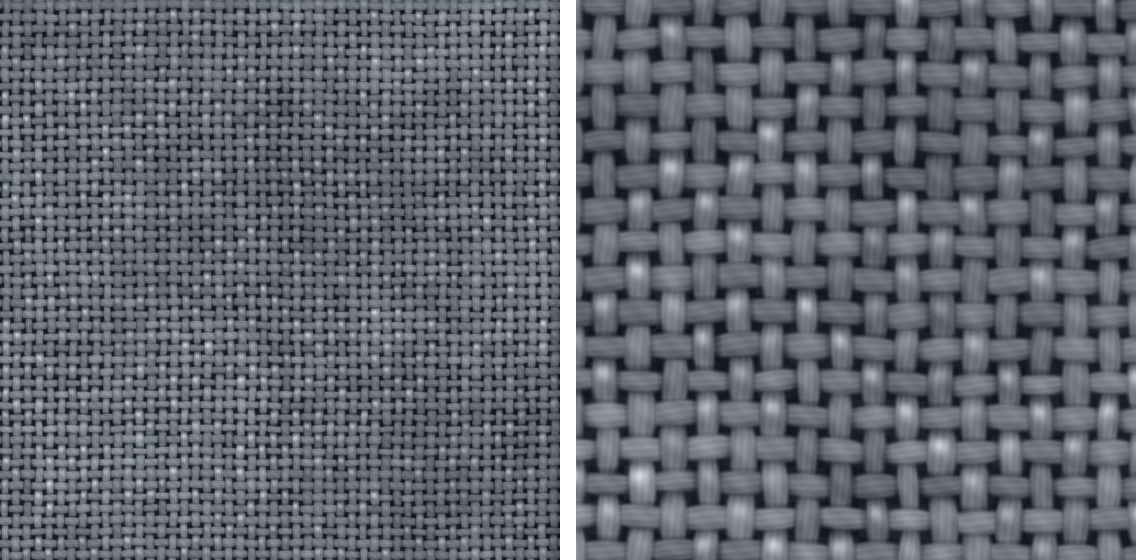
Left, the full canvas; right, a detail of the centre.
This texture is drawn by a WebGL 1 fragment shader. Its source:

```glsl
precision highp float;
// Plain weave of slate-grey yarn, 50 threads across and 49 down, with slubs, uneven tone and glints.
uniform vec2 u_resolution;

const float PI = 3.14159;
const vec2 THREADS = vec2(50.0, 49.0);

float hash(vec2 p) {
  return fract(sin(dot(p, vec2(127.1, 311.7))) * 43758.5);
}

// Layered sines: slow change along one thread, different for each id
float drift(float along, float id) {
  float phase = 2.0 * PI * hash(vec2(id, 3.0));
  return 0.6 * sin(along * 0.8 + phase) + 0.4 * sin(along * 2.1 + phase * 2.7);
}

// Returns coverage, and signed position across the yarn (-1 to 1 at its edges)
vec2 yarn(float across, float along, float id, float halfWidth, float lift, float soft) {
  float shift = 0.07 * drift(along, id) + 0.04 * (hash(vec2(id, 5.0)) - 0.5);
  float slub = 0.04 * drift(along * 0.7, id + 70.0);
  float w = halfWidth + 0.08 * (hash(vec2(id, 9.0)) - 0.5) + slub + 0.04 * lift;
  w = min(w, 0.46 - abs(shift));
  float offset = across - 0.5 - shift;
  return vec2(1.0 - smoothstep(-soft, soft, abs(offset) - w), offset / w);
}

// Brightness of a rounded yarn that rises and dips with lift
float yarnTone(float side, float along, float id, float lift, float variation) {
  float roundness = 1.0 - min(side * side, 1.0);
  float fibres = sin(side * 7.0 + along * 2.6 + id * 1.7) * sin(side * 4.0 - along * 5.3);
  float crown = lift > 0.0 ? 0.05 * lift : 0.27 * lift;
  return 0.315 + 0.12 * roundness + crown
       + 0.035 * fibres + 0.10 * (variation - 0.5) * abs(lift)
       + 0.06 * (hash(vec2(id, 21.0)) - 0.5) + 0.025 * drift(along * 0.4, id + 30.0);
}

vec3 slate(float tone) {
  return tone + vec3(0.0, 0.021, 0.054);
}

void main() {
  vec2 uv = gl_FragCoord.xy / u_resolution;
  float soft = max(0.08, 0.7 * THREADS.x / min(u_resolution.x, u_resolution.y));

  // Faint pull of the cloth, keeping the threads upright and level
  vec2 p = uv * THREADS;
  p += 0.06 * vec2(sin(uv.y * 9.0 + 1.0) + 0.5 * sin(uv.y * 23.0 + uv.x * 6.0),
                   sin(uv.x * 8.0 + 2.0) + 0.5 * sin(uv.x * 19.0 - uv.y * 7.0));
  vec2 cell = floor(p);
  vec2 f = fract(p);

  // Alternate crossings put the upright thread on top
  bool uprightOver = mod(cell.x + cell.y, 2.0) < 0.5;
  float parity = uprightOver ? 1.0 : -1.0;
  float liftV = parity * sin(PI * f.y);
  float liftH = -parity * sin(PI * f.x);
  float variation = hash(cell + 0.5);

  vec2 upright = yarn(f.x, p.y, cell.x, 0.345, liftV, soft);
  vec2 level = yarn(f.y, p.x, cell.y + 200.0, 0.315, liftH, soft);
  float toneV = yarnTone(upright.y, p.y, cell.x, liftV, variation);
  float toneH = yarnTone(level.y, p.x, cell.y + 200.0, liftH, variation);

  // Light from above: upper ends and upper flanks catch it
  toneV += 0.14 * (f.y - 0.5) * max(liftV, 0.0);
  toneH += 0.05 * level.y;
  vec2 glintAt = (vec2(upright.y, f.y) - vec2(-0.15, 0.84)) * vec2(1.5, 3.4);
  toneV += 0.36 * smoothstep(0.3, 1.0, hash(cell + 40.0))
         * exp(-dot(glintAt, glintAt)) * max(liftV, 0.0);

  // Dark gap, then lower yarn, then upper yarn
  vec3 color = slate(0.065 + 0.05 * variation);
  vec2 lower = uprightOver ? vec2(level.x, toneH) : vec2(upright.x, toneV);
  vec2 upper = uprightOver ? vec2(upright.x, toneV) : vec2(level.x, toneH);
  color = mix(color, slate(lower.y), lower.x);
  color = mix(color, slate(upper.y), upper.x);

  // Broad uneven light, hazy top edge and shaded right edge
  color *= 1.0 + 0.05 * sin(uv.x * 5.0 + uv.y * 3.0) + 0.035 * sin(uv.y * 11.0 - uv.x * 4.0)
         + 0.035 * sin(uv.x * 27.0 + 2.0 * sin(uv.y * 13.0)) * sin(uv.y * 31.0 + uv.x * 5.0);
  color = mix(color, vec3(0.42, 0.45, 0.47), 0.6 * smoothstep(0.983, 0.998, uv.y));
  color *= 1.0 - 0.22 * smoothstep(0.97, 1.0, uv.x);

  gl_FragColor = vec4(color, 1.0);
}
```
